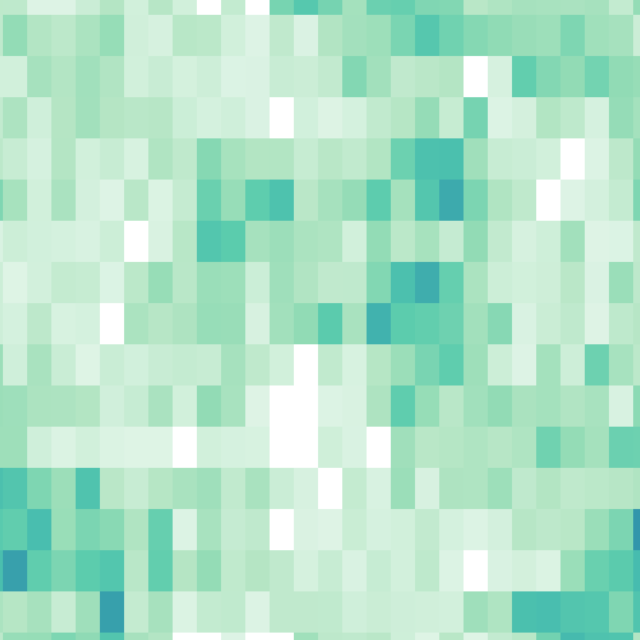
Write a three.js fragment shader that draws this texture.

```glsl
varying vec2 vUv;

float hash(vec2 p) {
  vec3 q = fract(vec3(p.xyx) * 0.1031);
  q += dot(q, q.yzx + 33.33);
  return fract((q.x + q.y) * q.z);
}

// Lattice value; columns three apart are opposites, which balances light and dark
float latticeValue(vec2 node) {
  float h = hash(vec2(mod(node.x, 3.0), node.y) + 11.0);
  return mix(h, 1.0 - h, step(3.0, mod(node.x, 6.0)));
}

float valueNoise(vec2 p) {
  vec2 node = floor(p);
  vec2 w = smoothstep(0.0, 1.0, fract(p));
  float low = mix(latticeValue(node), latticeValue(node + vec2(1.0, 0.0)), w.x);
  float high = mix(latticeValue(node + vec2(0.0, 1.0)), latticeValue(node + 1.0), w.x);
  return mix(low, high, w.y);
}

// Depth of a cell, spread almost evenly over 0 to 1
float cellDepth(vec2 cell) {
  float broad = valueNoise(cell * vec2(0.22, 0.36)) - 0.5;
  float rowShift = 4.0 * hash(vec2(cell.y, 71.0));
  float rowRun = hash(vec2(floor((cell.x + rowShift) / 4.0), cell.y + 40.0)) - 0.5;
  float columnShift = 3.0 * hash(vec2(cell.x, 93.0));
  float columnRun = hash(vec2(cell.x + 60.0, floor((cell.y + columnShift) / 3.0))) - 0.5;
  float grain = 2.0 * hash(cell + 127.0) - 1.0;
  float sum = 0.8 * broad + 0.3 * (rowRun + columnRun + grain * grain * grain);
  return 1.0 / (1.0 + exp(-7.2 * sum));
}

// White gaps, then pale mint through green and teal to blue
vec3 depthColor(float depth) {
  vec3 color = mix(vec3(0.87, 0.955, 0.90), vec3(0.82, 0.94, 0.86), smoothstep(0.07, 0.22, depth));
  color = mix(color, vec3(0.71, 0.90, 0.77), clamp((depth - 0.22) / 0.32, 0.0, 1.0));
  color = mix(color, vec3(0.57, 0.86, 0.71), clamp((depth - 0.54) / 0.26, 0.0, 1.0));
  color = mix(color, vec3(0.36, 0.80, 0.68), clamp((depth - 0.80) / 0.12, 0.0, 1.0));
  color = mix(color, vec3(0.28, 0.74, 0.685), clamp((depth - 0.92) / 0.05, 0.0, 1.0));
  color = mix(color, vec3(0.19, 0.58, 0.67), clamp((depth - 0.97) / 0.025, 0.0, 1.0));
  return mix(vec3(1.0), color, step(0.07, depth));
}

vec3 cellColor(vec2 cell) {
  return depthColor(cellDepth(cell));
}

void main() {
  // Upright cells, cut off at the canvas borders
  vec2 cellCount = vec2(26.4, 15.54);
  vec2 grid = vUv * cellCount + vec2(0.38, 0.32);
  vec2 cell = floor(grid);

  // Narrow blend across the cell borders
  vec2 edgeWidth = 0.0025 * cellCount;
  vec2 blend = smoothstep(0.5 - 0.5 * edgeWidth, 0.5 + 0.5 * edgeWidth, fract(grid));
  vec3 lower = mix(cellColor(cell), cellColor(cell + vec2(1.0, 0.0)), blend.x);
  vec3 upper = mix(cellColor(cell + vec2(0.0, 1.0)), cellColor(cell + 1.0), blend.x);
  gl_FragColor = vec4(mix(lower, upper, blend.y), 1.0);
}
```
